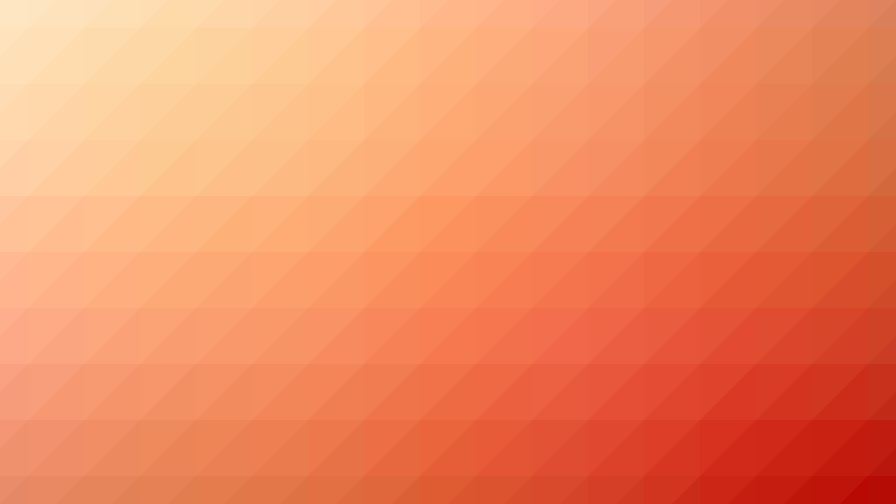
Write a WebGL 1 fragment shader that draws this background.

```glsl
precision highp float;

uniform vec2 u_resolution;

#define ROWS 9.0
#define BLEED 2.0
#define SAMPLES 3
#define CREAM vec3(255, 247, 236)
#define IVORY vec3(254, 232, 200)
#define SAND vec3(253, 212, 158)
#define APRICOT vec3(253, 187, 132)
#define ORANGE vec3(252, 141, 89)
#define CORAL vec3(239, 101, 72)
#define SCARLET vec3(215, 48, 31)
#define CRIMSON vec3(179, 0, 0)
#define MAROON vec3(127, 0, 0)

// Palette entry by index, from light to dark
vec3 paletteStop(float i) {
  if (i < 0.5) return CREAM;
  if (i < 1.5) return IVORY;
  if (i < 2.5) return SAND;
  if (i < 3.5) return APRICOT;
  if (i < 4.5) return ORANGE;
  if (i < 5.5) return CORAL;
  if (i < 6.5) return SCARLET;
  if (i < 7.5) return CRIMSON;
  return MAROON;
}

// sRGB to white-relative XYZ with the Lab response curve, so mixes equal Lab mixes
vec3 toPerceptual(vec3 srgb) {
  vec3 linear = mix(srgb / 12.92, pow((srgb + 0.055) / 1.055, vec3(2.4)),
                    step(0.04045, srgb));
  vec3 xyz = linear * mat3(0.4339, 0.3762, 0.1899,
                           0.2126, 0.7152, 0.0722,
                           0.0177, 0.1095, 0.8730);
  return mix(7.787 * xyz + 0.13793, pow(xyz, vec3(1.0 / 3.0)), step(0.008856, xyz));
}

vec3 toSrgb(vec3 lab) {
  vec3 xyz = mix((lab - 0.13793) / 7.787, lab * lab * lab, step(0.20689, lab));
  vec3 linear = max(xyz * mat3(3.0801, -1.5372, -0.5429,
                               -0.9209, 1.8758, 0.0452,
                               0.0529, -0.2040, 1.1509), 0.0);
  return mix(linear * 12.92, 1.055 * pow(linear, vec3(1.0 / 2.4)) - 0.055,
             step(0.0031308, linear));
}

// Palette ramp over 0..1 in perceptual space
vec3 ramp(float t) {
  float s = clamp(t, 0.0, 1.0) * 8.0;
  float i = floor(s);
  return mix(toPerceptual(paletteStop(i) / 255.0),
             toPerceptual(paletteStop(i + 1.0) / 255.0), s - i);
}

// Flat colour of the triangle that holds a point given in cell units
vec3 triangleColor(vec2 p, vec2 extent) {
  vec2 cell = floor(p + 0.5) - 0.5;
  vec2 local = p - cell;
  vec2 centroid = cell + (local.x > local.y ? vec2(2.0, 1.0) : vec2(1.0, 2.0)) / 3.0;
  vec2 t = (centroid + BLEED) / (extent + 2.0 * BLEED);
  return toSrgb(mix(ramp(t.x), ramp(1.0 - t.y), 0.5));
}

void main() {
  float cellScale = ROWS / u_resolution.y;
  vec2 extent = u_resolution * cellScale;
  vec3 color = vec3(0.0);

  // Average a subpixel grid to smooth the edges
  for (int y = 0; y < SAMPLES; y++) {
    for (int x = 0; x < SAMPLES; x++) {
      vec2 offset = (vec2(x, y) + 0.5) / float(SAMPLES) - 0.5;
      color += triangleColor((gl_FragCoord.xy + offset) * cellScale, extent);
    }
  }
  gl_FragColor = vec4(color / float(SAMPLES * SAMPLES), 1.0);
}
```
